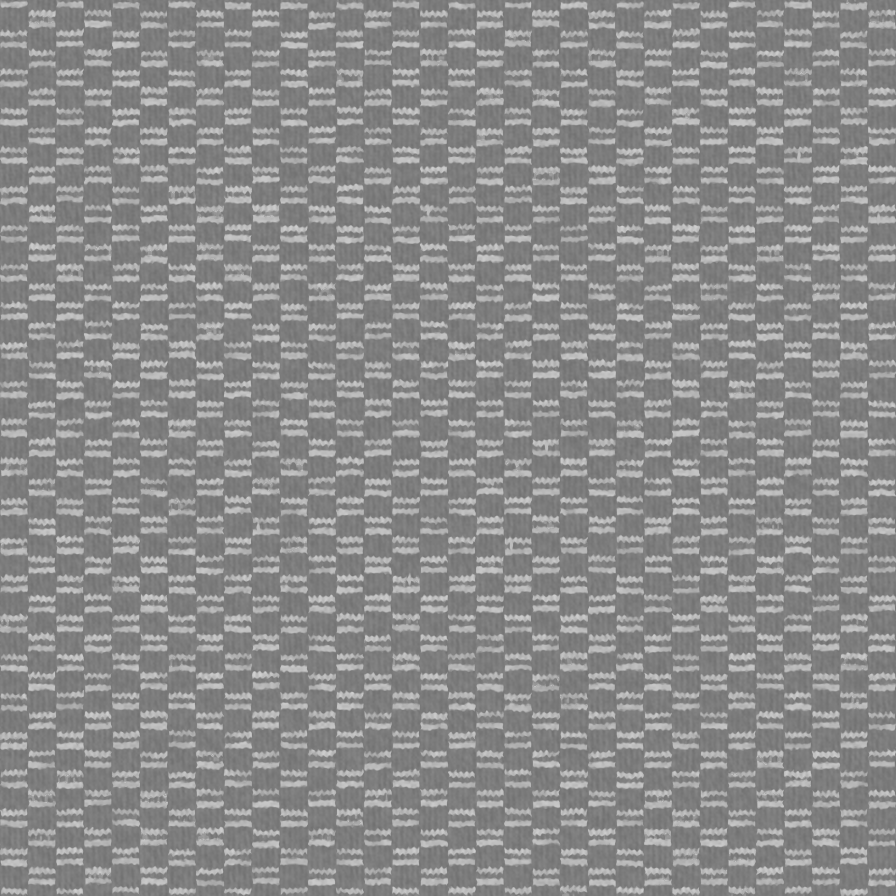
Give the GLSL for this texture, as a three.js fragment shader.

```glsl
// Grey woven cloth: staggered columns of paired pale yarns over a finely ribbed ground.
varying vec2 vUv;

float hash(vec2 p) {
  return fract(sin(dot(p, vec2(127.1, 311.7))) * 43758.5453);
}

float noise(vec2 p) {
  vec2 i = floor(p), f = fract(p);
  f = f * f * (3.0 - 2.0 * f);
  return mix(mix(hash(i), hash(i + vec2(1.0, 0.0)), f.x),
             mix(hash(i + vec2(0.0, 1.0)), hash(i + vec2(1.0, 1.0)), f.x), f.y);
}

// Ribbed ground with short slanted flecks
float groundShade(vec2 uv) {
  float rib = sin(6.2832 * uv.x * 160.0);
  float fleck = noise(vec2(uv.x * 330.0 + uv.y * 90.0, uv.y * 150.0 - uv.x * 60.0));
  float grain = noise(uv * 420.0);
  return 0.485 + 0.012 * rib + 0.05 * (fleck - 0.5) + 0.025 * (grain - 0.5);
}

void main() {
  // 32 columns and 23 rows, every other column shifted by half a row
  float x = vUv.x * 32.0 + 0.06 * (noise(vUv * vec2(40.0, 260.0)) - 0.5);
  float column = floor(x);
  float y = vUv.y * 23.0 + 0.5 + 0.5 * mod(column, 2.0);
  vec2 cell = vec2(column, floor(y));
  vec2 p = vec2(fract(x), fract(y) - 0.5);
  p.y += 0.04 * (hash(cell + 7.3) - 0.5);

  float shade = groundShade(vUv);
  float ends = smoothstep(0.0, 0.05, p.x) * smoothstep(1.0, 0.95, p.x);
  float fuzz = noise(vUv * vec2(300.0, 340.0));
  float wear = noise(vUv * vec2(55.0, 70.0) + 31.0);

  // Two yarns per cell: the lower one solid, the upper one beaded
  for (int i = 0; i < 2; i++) {
    float upper = float(i);
    vec2 seed = cell + 53.0 * upper;
    float stitch = sin(6.2832 * (p.x * 5.0 + hash(seed)));
    float middle = mix(-0.138, 0.138, upper) + 0.03 * (hash(seed + 2.7) - 0.5)
                 + mix(0.007, 0.02, upper) * stitch
                 + 0.04 * (noise(vec2(x * 4.0, cell.y * 9.0 + upper * 4.0)) - 0.5);
    float halfWidth = mix(0.072, 0.064, upper) + 0.045 * (fuzz - 0.5) + 0.035 * (wear - 0.5);
    float cover = 1.0 - smoothstep(halfWidth - 0.035, halfWidth + 0.035, abs(p.y - middle));
    float pale = 0.735 + 0.07 * (fuzz - 0.5) + 0.05 * (hash(seed + 5.1) - 0.5)
               + 0.025 * upper * stitch;
    float strength = mix(0.78, 1.0, smoothstep(0.15, 0.5, wear));
    shade = mix(shade, pale, cover * ends * strength);
  }

  // Stray fibres between and around the yarns
  float haze = ends * smoothstep(0.27, 0.12, abs(p.y));
  float fibres = smoothstep(0.5, 0.85, noise(vUv * vec2(350.0, 170.0) + 17.0));
  shade += haze * fibres * mix(0.03, 0.11, step(0.85, hash(cell + 11.9))) * step(shade, 0.65);

  // Rare upright slubs
  vec2 slub = (p - vec2(0.2 + 0.6 * hash(cell + 3.1), 0.3 * hash(cell + 9.4) - 0.15))
            / vec2(0.08, 0.2);
  float slubCover = step(0.988, hash(cell + 19.7)) * smoothstep(1.0, 0.4, length(slub));
  shade = mix(shade, 0.74, slubCover);

  gl_FragColor = vec4(vec3(shade), 1.0);
}
```
